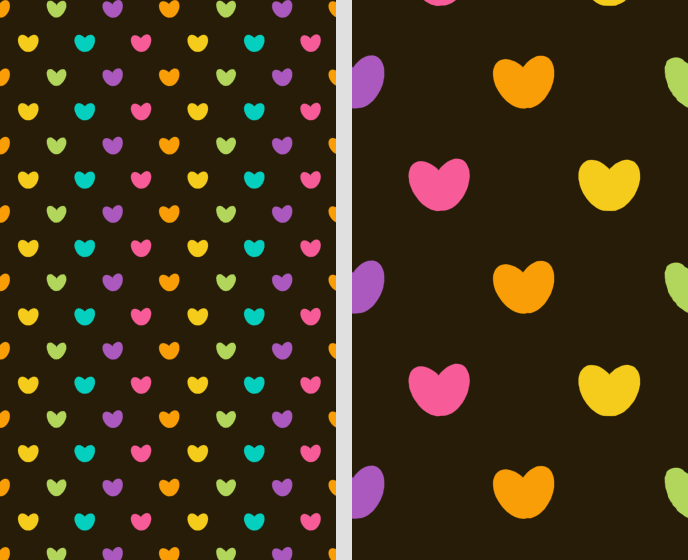
Left, the full canvas; right, a detail of the centre.
A Shadertoy shader for this pattern:

```glsl
const float COLUMNS = 5.946;      // column pitches across the canvas
const float ROW_PITCH = 0.605;    // row spacing in column pitches
const float BASE_LINE = 0.068;    // height of the lowest row
const vec3 GROUND = vec3(0.149, 0.110, 0.027);

// yellow, teal, pink on odd rows; orange, green, purple on even rows
const vec3 PALETTE[6] = vec3[6](
    vec3(0.96, 0.80, 0.11), vec3(0.02, 0.81, 0.75), vec3(0.97, 0.36, 0.60),
    vec3(0.98, 0.62, 0.03), vec3(0.70, 0.84, 0.36), vec3(0.67, 0.35, 0.75));
const float TILT[6] = float[6](0.0, 0.0, 0.07, 0.10, 0.0, 0.12);
const float LOBE_WIDTH[6] = float[6](0.105, 0.105, 0.102, 0.103, 0.092, 0.102);
const float ROUGHNESS[6] = float[6](0.002, 0.005, 0.002, 0.002, 0.007, 0.002);

float hash(vec2 p) {
    return fract(sin(dot(p, vec2(12.9898, 78.233))) * 43758.5453);
}

float valueNoise(vec2 p) {
    vec2 cell = floor(p);
    vec2 f = fract(p);
    f = f * f * (3.0 - 2.0 * f);
    float low = mix(hash(cell), hash(cell + vec2(1.0, 0.0)), f.x);
    float high = mix(hash(cell + vec2(0.0, 1.0)), hash(cell + vec2(1.0)), f.x);
    return mix(low, high, f.y);
}

vec2 rotate(vec2 p, float angle) {
    float c = cos(angle);
    float s = sin(angle);
    return vec2(c * p.x - s * p.y, s * p.x + c * p.y);
}

float ellipseDistance(vec2 p, vec2 radii) {
    float k = length(p / radii);
    return k * (k - 1.0) / max(length(p / (radii * radii)), 1e-4);
}

// Two mirrored ellipses leaning outward form the heart
float heartDistance(vec2 p, float lobeWidth) {
    vec2 lobe = vec2(abs(p.x) - 0.060, p.y);
    return ellipseDistance(rotate(lobe, 0.52), vec2(lobeWidth, 0.163));
}

void mainImage(out vec4 fragColor, in vec2 fragCoord) {
    float pixel = COLUMNS / iResolution.x;
    vec2 p = fragCoord * pixel - vec2(0.0, BASE_LINE);

    // Staggered lattice: odd rows shift by half a column
    float row = floor(p.y / ROW_PITCH + 0.5);
    float odd = mod(row, 2.0);
    float shift = 0.5 * odd;
    float column = floor(p.x - shift + 0.5);
    vec2 local = p - vec2(column + shift, row * ROW_PITCH);

    // Colours cycle every three columns
    int kind = int(mod(column, 3.0) + 0.5) + (odd > 0.5 ? 0 : 3);

    // Slightly uneven cut edge, shared by hearts of one colour
    float wobble = valueNoise(local * 55.0 + float(kind) * 17.0) - 0.5;
    float d = heartDistance(rotate(local, -TILT[kind]), LOBE_WIDTH[kind]);
    d += wobble * ROUGHNESS[kind];

    float coverage = 1.0 - smoothstep(-0.8 * pixel, 0.8 * pixel, d);
    fragColor = vec4(mix(GROUND, PALETTE[kind], coverage), 1.0);
}
```
